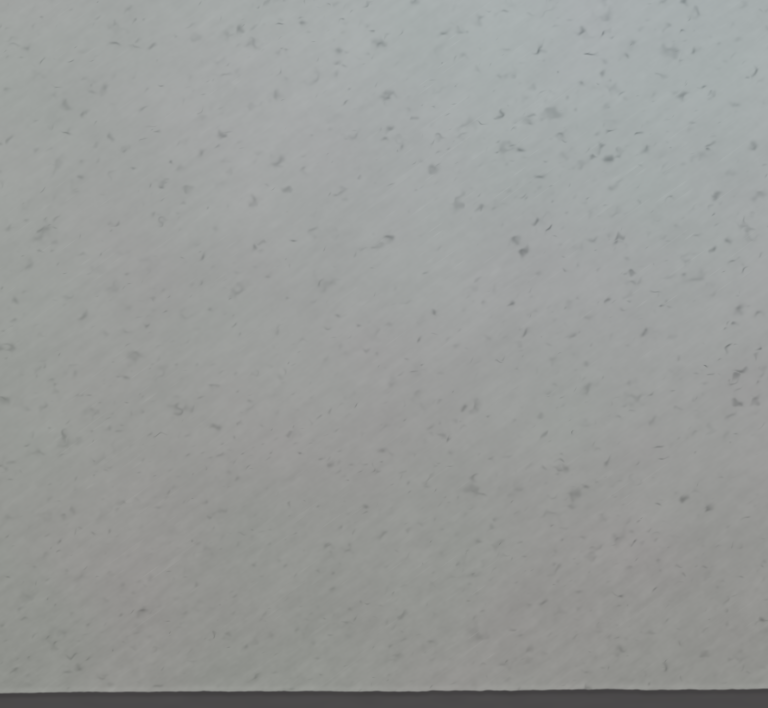
Reproduce this texture procedurally as a Shadertoy shader.

```glsl
float hash(vec2 p) {
    return fract(sin(dot(p, vec2(127.1, 311.7))) * 43758.5453);
}

float valueNoise(vec2 p) {
    vec2 cell = floor(p);
    vec2 f = fract(p);
    f = f * f * (3.0 - 2.0 * f);
    float low = mix(hash(cell), hash(cell + vec2(1.0, 0.0)), f.x);
    float high = mix(hash(cell + vec2(0.0, 1.0)), hash(cell + vec2(1.0, 1.0)), f.x);
    return mix(low, high, f.y);
}

// Layered noise centred on zero
float fbm(vec2 p, int octaves) {
    float sum = 0.0;
    float amplitude = 0.5;
    for (int i = 0; i < octaves; i++) {
        sum += amplitude * (valueNoise(p) - 0.5);
        p = mat2(0.8, 0.6, -0.6, 0.8) * p * 2.03 + 17.3;
        amplitude *= 0.5;
    }
    return sum;
}

vec2 rotate(vec2 p, float angle) {
    float c = cos(angle);
    float s = sin(angle);
    return vec2(c * p.x + s * p.y, c * p.y - s * p.x);
}

// Soft, irregular pits scattered one per occupied cell
float pits(vec2 p, float cells, float radius, float density, float seed) {
    vec2 q = p * cells;
    vec2 warp = vec2(valueNoise(p * 110.0 + seed), valueNoise(p * 110.0 - seed)) - 0.5;
    q += warp * radius * 1.6;
    vec2 home = floor(q);
    float depth = 0.0;
    for (int y = -1; y <= 1; y++) {
        for (int x = -1; x <= 1; x++) {
            vec2 cell = home + vec2(x, y);
            vec2 id = cell + seed;
            float cluster = 0.45 + 1.1 * valueNoise(cell / cells * 5.0 + seed);
            float present = step(hash(id), density * cluster);
            vec2 centre = cell + vec2(hash(id + 3.7), hash(id + 8.1));
            vec2 d = rotate(q - centre, 0.5 + 1.2 * (hash(id + 5.3) - 0.5));
            d.y *= 1.3 + hash(id + 2.9);
            float size = radius * mix(0.6, 1.3, hash(id + 6.4));
            float strength = mix(0.2, 1.0, pow(hash(id + 9.6), 2.0));
            depth = max(depth, present * strength * exp(-dot(d, d) / (size * size)));
        }
    }
    return depth;
}

// Broad light falloff, brightest and coolest at the upper right
vec3 wallLight(vec2 uv) {
    vec3 lower = vec3(0.568, 0.568, 0.553);
    vec3 upper = vec3(0.642, 0.650, 0.640);
    vec3 coolGlow = vec3(0.020, 0.036, 0.050);
    vec3 colour = mix(lower, upper, smoothstep(-0.05, 1.05, uv.y));
    float glow = exp(-2.6 * dot(uv - vec2(0.85, 1.05), uv - vec2(0.85, 1.05)));
    float cornerShade = smoothstep(0.5, 0.0, uv.x) * smoothstep(0.4, 1.0, uv.y);
    return colour + coolGlow * glow - 0.016 * cornerShade;
}

// Cloudy tint, diagonal brush marks and fine grain
vec3 plaster(vec2 p, vec2 uv) {
    vec3 colour = wallLight(uv);
    vec2 along = rotate(p, 0.62);
    float tint = fbm(p * 5.0 + 4.0, 3);
    colour += tint * vec3(0.016, -0.010, 0.006);
    colour += 0.030 * fbm(along * vec2(7.0, 13.0), 3);
    float roughness = mix(1.3, 0.8, smoothstep(0.0, 0.5, uv.y));
    colour += 0.034 * roughness * fbm(along * vec2(38.0, 115.0) + 9.0, 3);
    colour += 0.018 * roughness * fbm(p * 130.0, 2);

    float scratch = smoothstep(0.82, 0.98, valueNoise(along * vec2(28.0, 210.0)));
    colour += 0.014 * scratch * valueNoise(p * 9.0);

    float upperRight = smoothstep(0.5, 1.6, uv.x + uv.y);
    float broad = pits(p, 21.0, 0.19, 0.36, 11.0);
    float small = pits(p, 38.0, 0.20, 0.22 + 0.16 * upperRight, 47.0);
    float tiny = pits(p, 68.0, 0.24, 0.24, 83.0);
    float shade = 0.075 * broad + mix(0.07, 0.14, upperRight) * small + 0.05 * tiny;
    return colour - shade * vec3(1.02, 1.0, 0.98);
}

// Height of the slightly tilted, chipped lower border
float borderHeight(float x) {
    return 0.0215 + 0.005 * x + 0.003 * fbm(vec2(x * 14.0, 2.0), 3)
        + 0.002 * fbm(vec2(x * 90.0, 7.0), 2);
}

void mainImage(out vec4 fragColor, in vec2 fragCoord) {
    vec2 uv = fragCoord / iResolution.xy;
    vec2 p = fragCoord / iResolution.y;
    vec3 wall = plaster(p, uv);

    // Pale lip above the border, darker contact line below it
    float above = p.y - borderHeight(p.x);
    wall += 0.022 * exp(-pow((above - 0.004) / 0.004, 2.0));
    vec3 strip = vec3(0.295, 0.288, 0.290) + 0.02 * fbm(p * vec2(25.0, 90.0), 2);
    strip -= 0.035 * exp(-pow((above + 0.003) / 0.004, 2.0));

    float softness = max(0.0018, 0.8 / iResolution.y);
    vec3 colour = mix(strip, wall, smoothstep(-softness, softness, above));
    fragColor = vec4(colour, 1.0);
}
```
